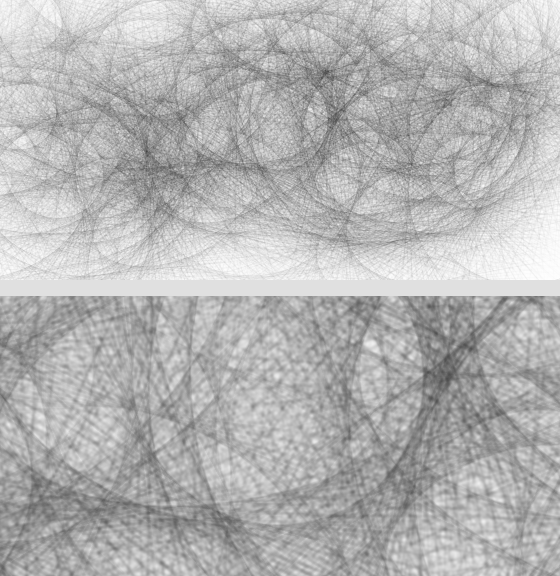
Top: the whole. Bottom: its middle third, enlarged.
Write a Shadertoy shader that draws this pattern.

```glsl
const int   FAMILIES     = 170;     // bundles of straight strokes
const float STROKE_INK   = 0.072;   // darkness of one stroke
const float STROKE_WIDTH = 0.0023;  // in canvas heights
const vec2  STROKE_COUNT = vec2(60.0, 110.0);
const vec2  REACH        = vec2(0.35, 0.75);  // stroke length past its tangent point
const vec2  RADIUS       = vec2(0.13, 0.55);
const vec2  FLATNESS     = vec2(0.50, 1.05);
const float MAX_TILT     = 0.45;
const vec2  ARC_SPAN     = vec2(0.35, 0.90);  // drawn part of the turn
const float ARC_FADE     = 0.12;
const float CONTOUR_INK   = 1.3;    // envelope line, relative to a stroke
const float CONTOUR_WIDTH = 0.008;
const vec2  DENSE_CENTRE = vec2(0.48, 0.56);
const vec2  EDGE_FALLOFF = vec2(1.1, 1.3);
const vec3  PAPER        = vec3(0.995);
const float TAU          = 6.2831853;

// Integer hash: three random values from 0 to 1
vec3 hash3(int a, int b, int c) {
    uvec3 v = uvec3(a, b, c) * 1664525u + 1013904223u;
    v.x += v.y * v.z; v.y += v.z * v.x; v.z += v.x * v.y;
    v ^= v >> 16u;
    v.x += v.y * v.z; v.y += v.z * v.x; v.z += v.x * v.y;
    return vec3(v >> 8u) / 16777216.0;
}

// Soft-ended part of a full turn
float arcWindow(float turn, float start, float span) {
    float offset = fract(turn - start);
    return smoothstep(0.0, ARC_FADE, offset)
         * (1.0 - smoothstep(span - ARC_FADE, span, offset));
}

// Ink of one bundle: strokes tangent to an ellipse, which appears as their envelope
float strokeFamily(vec2 p, int id, float aspect, float width) {
    vec3 place = hash3(id, 1, 7);
    vec3 shape = hash3(id, 2, 7);
    vec3 arc   = hash3(id, 3, 7);
    vec3 style = hash3(id, 4, 7);

    vec2 centre = vec2(aspect * mix(-0.08, 0.98, place.x),
                       mix(0.02, 1.10, 0.5 * (place.y + place.z)));
    float radius = mix(RADIUS.x, RADIUS.y, shape.x);
    vec2 axes = radius * vec2(1.0, mix(FLATNESS.x, FLATNESS.y, shape.y));
    float tilt = MAX_TILT * (2.0 * shape.z - 1.0);
    float cs = cos(tilt), sn = sin(tilt);

    // Map the ellipse to the unit circle
    vec2 q = mat2(cs, -sn, sn, cs) * (p - centre) / axes;
    float r = length(q);
    float reach = mix(REACH.x, REACH.y, arc.z);
    float run = sqrt(max(r * r - 1.0, 0.0));
    if (r <= 1.0 || run * min(axes.x, axes.y) > reach) return 0.0;

    float count = floor(mix(STROKE_COUNT.x, STROKE_COUNT.y, style.x));
    float span = mix(ARC_SPAN.x, ARC_SPAN.y, arc.y);
    float bearing = atan(q.y, q.x), swing = atan(run);

    // Dark line where the strokes crowd together
    float gap = (r - 1.0) * r / length(q / axes);
    float ink = CONTOUR_INK * exp(-gap / CONTOUR_WIDTH)
              * arcWindow(bearing / TAU, arc.x, span);

    // Two tangents pass through every outside point
    for (int side = -1; side <= 1; side += 2) {
        float turn = fract((bearing + float(side) * swing) / TAU);
        float index = floor(turn * count);
        vec3 jitter = hash3(int(index), id, 11);
        float angle = TAU * (index + 0.5 + 0.5 * (jitter.x - 0.5)) / count;
        vec2 normal = vec2(cos(angle), sin(angle));

        float dist = (dot(q, normal) - 1.0) / length(normal / axes);
        float stroke = exp(-dist * dist / (width * width));

        float along = run * length(axes * normal.yx);
        float fade = 1.0 - smoothstep(0.3 * reach, reach, along);
        ink += stroke * fade * arcWindow(turn, arc.x, span) * mix(0.35, 1.0, jitter.y);
    }
    return ink * smoothstep(0.0, 1.5 * width, gap) * mix(0.5, 1.5, style.y);
}

void mainImage(out vec4 fragColor, in vec2 fragCoord) {
    vec2 p = fragCoord / iResolution.y;
    float aspect = iResolution.x / iResolution.y;
    float width = max(STROKE_WIDTH, 0.58 / iResolution.y);

    float ink = 0.0;
    for (int i = 0; i < FAMILIES; i++) {
        ink += strokeFamily(p, i, aspect, width);
    }

    // Thin the drawing towards the borders
    vec2 away = fragCoord / iResolution.xy - DENSE_CENTRE;
    ink *= STROKE_INK * exp(-dot(away * away, EDGE_FALLOFF));

    fragColor = vec4(PAPER * exp(-ink), 1.0);
}
```
